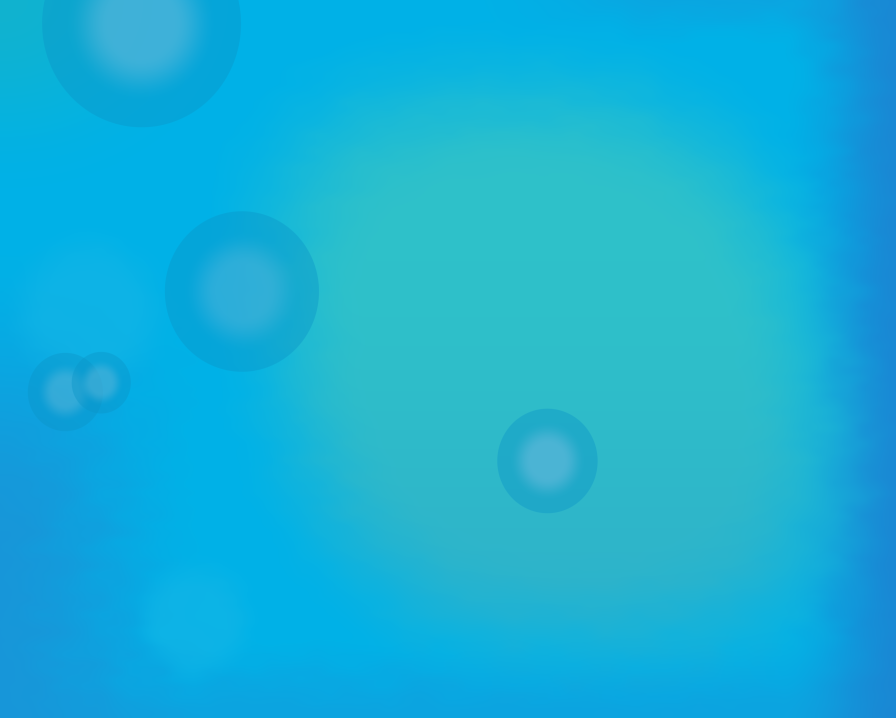
This background is drawn by a WebGL 2 fragment shader. Its source:

```glsl
#version 300 es
precision highp float;
// Soft aqua backdrop: a large teal glow on cyan, deeper blue borders and
// translucent bubbles. The glow is a warped superellipse, the borders are
// gradients roughened by value noise, and the bubbles are looped ellipses.
uniform vec2 u_resolution;
out vec4 fragColor;

const vec3 CYAN = vec3(0.00, 0.695, 0.905);
const vec3 AQUA = vec3(0.07, 0.70, 0.80);
const vec3 TEAL_HIGH = vec3(0.18, 0.755, 0.79);
const vec3 TEAL_LOW = vec3(0.18, 0.70, 0.79);
const vec3 DEEP_BLUE = vec3(0.10, 0.53, 0.83);
const vec3 SOFT_BLUE = vec3(0.09, 0.59, 0.85);
const vec3 HAZE = vec3(0.08, 0.71, 0.90);
const vec3 RIM = vec3(0.04, 0.58, 0.78);
const vec3 CORE = vec3(0.40, 0.73, 0.86);

// Bubbles: centre, horizontal radius, core strength
const int BUBBLE_COUNT = 5;
const vec4 BUBBLES[BUBBLE_COUNT] = vec4[](
  vec4(0.158, 0.967, 0.111, 0.58),
  vec4(0.270, 0.594, 0.086, 0.40),
  vec4(0.073, 0.454, 0.042, 0.45),
  vec4(0.113, 0.467, 0.033, 0.45),
  vec4(0.611, 0.358, 0.056, 0.62));

float hash(vec2 p) {
  return fract(sin(dot(p, vec2(127.1, 311.7))) * 43758.5453);
}

float noise(vec2 p) {
  vec2 i = floor(p), f = fract(p);
  f = f * f * (3.0 - 2.0 * f);
  return mix(mix(hash(i), hash(i + vec2(1, 0)), f.x),
             mix(hash(i + vec2(0, 1)), hash(i + vec2(1, 1)), f.x), f.y);
}

// Two octaves of signed noise
float brush(vec2 p) {
  return noise(p) + 0.5 * noise(p * 2.1 + 7.3) - 0.75;
}

// Rounded-box-like distance: 1.0 on the outline
float superellipse(vec2 p, vec2 size, float power) {
  vec2 q = pow(abs(p / size), vec2(power));
  return pow(q.x + q.y, 1.0 / power);
}

// Round falloff that reaches zero at the radius
float softDisc(vec2 p, float radius) {
  return 1.0 - smoothstep(0.45, 1.0, length(p) / radius);
}

vec3 backdrop(vec2 uv, float wobble) {
  vec3 color = CYAN;
  // Aqua tint in the upper left corner
  color = mix(color, AQUA, 0.9 * (1.0 - smoothstep(0.0, 0.28, length(uv - vec2(0, 1)))));
  // Blue along the left, lower and right borders
  float left = (1.0 - smoothstep(0.0, 0.24, uv.x + 0.03 * wobble))
             * (1.0 - smoothstep(0.25, 0.68, uv.y));
  color = mix(color, SOFT_BLUE, left);
  color = mix(color, SOFT_BLUE, 0.5 * (1.0 - smoothstep(0.0, 0.12, uv.y + 0.02 * wobble)));
  float top = smoothstep(0.93, 1.02, uv.y + 0.015 * wobble) * smoothstep(0.5, 0.8, uv.x);
  color = mix(color, SOFT_BLUE, 0.5 * top);
  float right = smoothstep(0.87, 1.01, uv.x + 0.012 * wobble);
  return mix(color, DEEP_BLUE, right);
}

vec3 addGlow(vec3 color, vec2 uv, float wobble) {
  vec2 p = uv - vec2(0.615, 0.49);
  p.x += 0.13 * p.y;
  float d = superellipse(p, vec2(0.33, 0.42), 2.6) + 0.035 * wobble;
  float amount = 1.0 - smoothstep(0.62, 1.16, d);
  vec3 teal = mix(TEAL_LOW, TEAL_HIGH, smoothstep(0.1, 0.65, uv.y));
  return mix(color, teal, amount);
}

// Flat dark disc with a feathered pale core
vec3 addBubble(vec3 color, vec2 p, float radius, float strength, float pixel) {
  p.y *= 0.96;
  float d = length(p);
  float disc = 1.0 - smoothstep(radius - pixel, radius + pixel, d);
  float core = 1.0 - smoothstep(0.32, 0.76, d / radius);
  color = mix(color, RIM, 0.42 * disc);
  return mix(color, CORE, strength * core);
}

void main() {
  vec2 uv = gl_FragCoord.xy / u_resolution;
  vec2 aspect = vec2(1.0, u_resolution.y / u_resolution.x);
  float wobble = brush(uv * vec2(28.0, 42.0));

  vec3 color = backdrop(uv, wobble);
  color = addGlow(color, uv, wobble);

  // Faint hazy patches on the left
  vec2 ripple = vec2(0.008 * wobble);
  color = mix(color, HAZE, 0.6 * softDisc((uv - vec2(0.10, 0.565)) * aspect + ripple, 0.10));
  color = mix(color, HAZE, 0.6 * softDisc((uv - vec2(0.218, 0.137)) * aspect + ripple, 0.075));

  for (int i = 0; i < BUBBLE_COUNT; i++) {
    vec4 b = BUBBLES[i];
    color = addBubble(color, (uv - b.xy) * aspect, b.z, b.w, 0.7 / u_resolution.x);
  }
  fragColor = vec4(color, 1.0);
}
```
